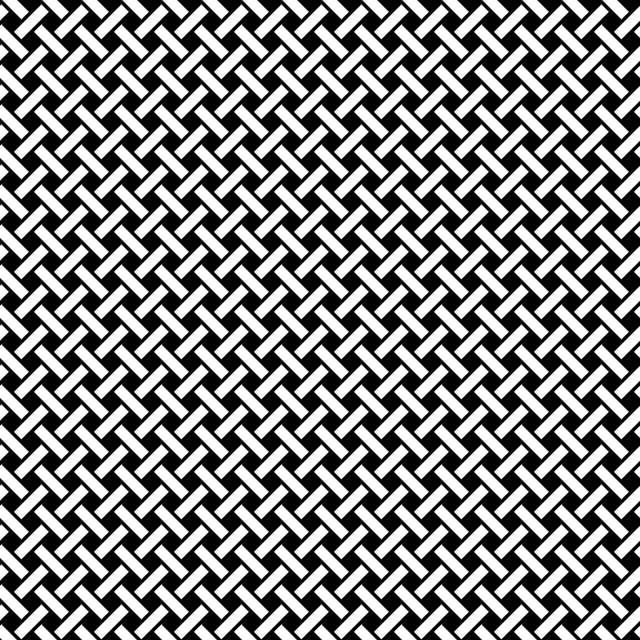
A WebGL 2 fragment shader for this pattern:

```glsl
#version 300 es
precision highp float;
// Diagonal basket weave: white bars on black, 16 by 16 repeats.
// Each square cell holds one falling bar and, shifted by half a cell,
// one rising bar, both drawn as rotated box distances.
uniform vec2 u_resolution;
out vec4 fragColor;

// Signed distance to an axis-aligned box centred on the origin
float boxDistance(vec2 p, vec2 halfSize) {
    vec2 d = abs(p) - halfSize;
    return length(max(d, 0.0)) + min(max(d.x, d.y), 0.0);
}

// Distance to the bar of the nearest cell; slope is +1 rising, -1 falling
float barDistance(vec2 p, float slope) {
    vec2 local = fract(p + 0.5) - 0.5;
    vec2 along = vec2(1.0, slope) * inversesqrt(2.0);
    vec2 across = vec2(-along.y, along.x);
    return boxDistance(vec2(dot(local, along), dot(local, across)), vec2(0.486, 0.132));
}

void main() {
    const float repeats = 16.0;
    vec2 cell = gl_FragCoord.xy / u_resolution * repeats - vec2(0.285, 0.955);

    // The two sets of bars interlock without touching
    float falling = barDistance(cell, -1.0);
    float rising = barDistance(cell - 0.5, 1.0);

    // Edge softened over about one pixel
    float pixel = repeats / min(u_resolution.x, u_resolution.y);
    float coverage = clamp(0.5 - min(falling, rising) / pixel, 0.0, 1.0);

    vec3 black = vec3(0.0);
    vec3 white = vec3(1.0);
    fragColor = vec4(mix(black, white, coverage), 1.0);
}
```
